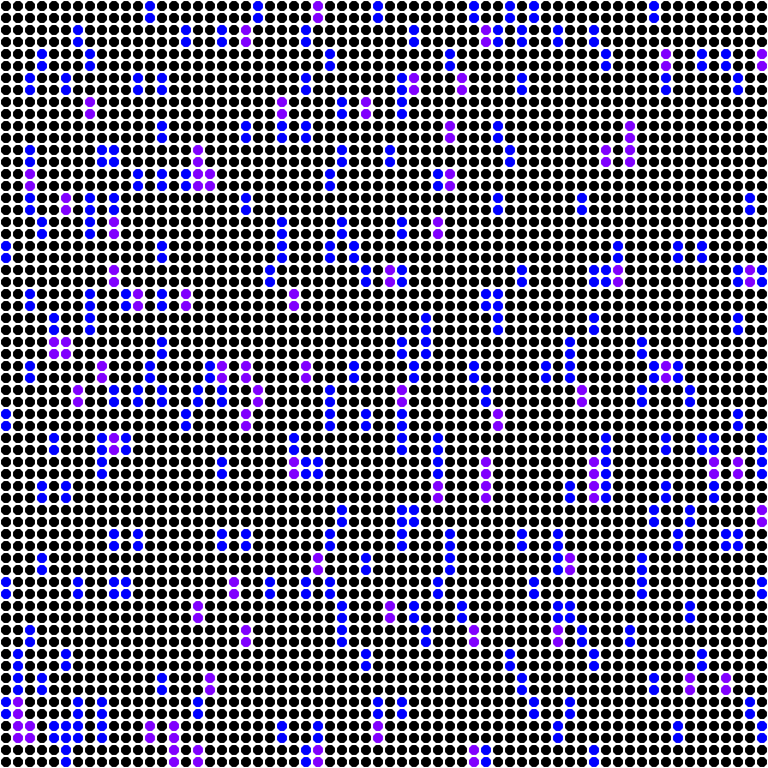
Give the GLSL for this pattern, as a WebGL 2 fragment shader.

```glsl
#version 300 es
precision highp float;
// A 64 by 64 grid of small octagonal dots on white, mostly black.
// The grid is grouped into vertical pairs of dots; a hash of each pair
// picks its colour, so a few pairs turn blue and fewer turn violet.

uniform vec2 u_resolution;
out vec4 fragColor;

const float DOTS_ACROSS = 64.0;
const float DOT_RADIUS = 0.412;        // in grid cells
const float DOTS_PER_PAIR = 2.0;
const float VIOLET_SHARE = 0.042;
const float BLUE_SHARE = 0.105;

const vec3 PAPER = vec3(1.0);
const vec3 BLACK = vec3(0.0);
const vec3 BLUE = vec3(0.0, 0.0, 1.0);
const vec3 VIOLET = vec3(0.5, 0.0, 1.0);

// Uniform pseudo-random value per integer cell
float hash(vec2 cell) {
    vec3 p = fract(cell.xyx * vec3(0.1031, 0.1030, 0.0973));
    p += dot(p, p.yzx + 33.33);
    return fract((p.x + p.y) * p.z);
}

// Signed distance to a regular octagon, flat sides facing the axes
float octagonDistance(vec2 p, float radius) {
    vec2 q = abs(p);
    float diagonal = (q.x + q.y) * sqrt(0.5);
    return max(max(q.x, q.y), diagonal) - radius;
}

// Maps a random value to one of the three dot colours
vec3 dotColour(float pick, float violetShare, float blueShare) {
    if (pick < violetShare) return VIOLET;
    if (pick < violetShare + blueShare) return BLUE;
    return BLACK;
}

// Edge coverage smoothed over one pixel
float coverage(float dist, float pixel) {
    return clamp(0.5 - dist / pixel, 0.0, 1.0);
}

void main() {
    // Grid coordinates
    float cellsPerPixel = DOTS_ACROSS / min(u_resolution.x, u_resolution.y);
    vec2 grid = gl_FragCoord.xy * cellsPerPixel;
    vec2 cell = floor(grid);
    vec2 local = fract(grid) - 0.5;

    // Both dots of a vertical pair share one colour
    vec2 pair = floor(cell / vec2(1.0, DOTS_PER_PAIR));
    vec3 ink = dotColour(hash(pair + 7.0), VIOLET_SHARE, BLUE_SHARE);

    // Dot over paper
    float mask = coverage(octagonDistance(local, DOT_RADIUS), cellsPerPixel);
    fragColor = vec4(mix(PAPER, ink, mask), 1.0);
}
```
